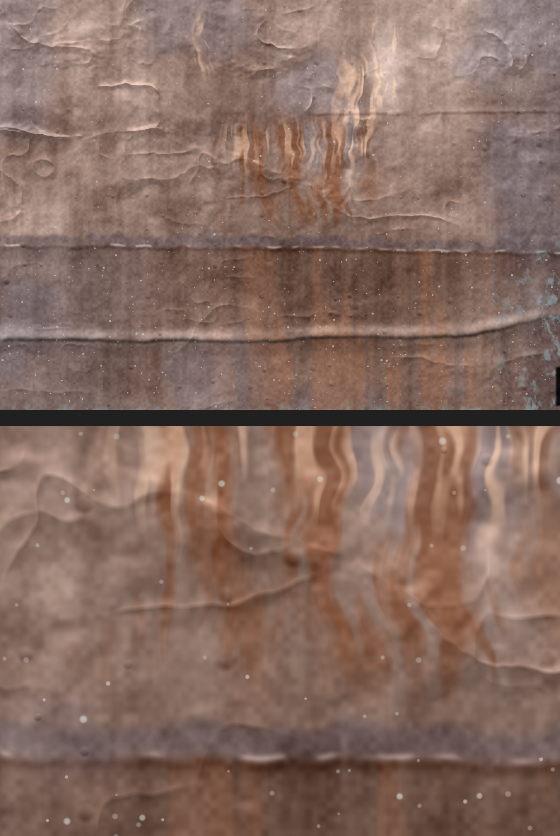
Top: the whole. Bottom: its middle third, enlarged.
Reproduce this texture procedurally as a Shadertoy shader.

```glsl
// Weathered copper sheet: three overlapping panels with a flat seam and a folded lip.
// Layered noise gives patina, dents and drips; a finite difference of the height
// field lights the metal from above, and hashed cells scatter specks and rivets.
#define DARK_COPPER vec3(0.43, 0.325, 0.28)
#define PALE_COPPER vec3(0.72, 0.62, 0.575)
#define VIOLET_GREY vec3(0.46, 0.40, 0.41)
#define RUST vec3(0.50, 0.29, 0.18)
#define GLINT vec3(0.92, 0.76, 0.65)
#define VERDIGRIS vec3(0.54, 0.62, 0.64)
#define SEAM_Y 0.403
#define FOLD_Y 0.178
#define DENT_LIGHT 0.20

float hash(vec2 p) {
    return fract(sin(dot(p, vec2(127.1, 311.7))) * 43758.545);
}

float noise(vec2 p) {
    vec2 i = floor(p), f = fract(p);
    f = f * f * (3.0 - 2.0 * f);
    return mix(mix(hash(i), hash(i + vec2(1, 0)), f.x),
               mix(hash(i + vec2(0, 1)), hash(i + vec2(1, 1)), f.x), f.y);
}

float fbm(vec2 p) {
    float sum = 0.0, amp = 0.516;
    for (int i = 0; i < 5; i++) {
        sum += amp * noise(p);
        p = mat2(1.6, 1.2, -1.2, 1.6) * p + 7.3;
        amp *= 0.5;
    }
    return sum;
}

// Soft window that is 1 between a and b
float band(float x, float a, float b, float soft) {
    return smoothstep(a - soft, a + soft, x) * (1.0 - smoothstep(b - soft, b + soft, x));
}

// Bell-shaped bump of width w
float bump(float x, float w) {
    return exp(-x * x / (w * w));
}

float ridge(vec2 p) {
    return 1.0 - abs(2.0 * noise(p) - 1.0);
}

// Smooth dents, and short creases where the sheet has buckled
float height(vec2 p) {
    vec2 q = p + 0.07 * vec2(fbm(p * 7.0), fbm(p * 7.0 + 31.0));
    float buckled = smoothstep(0.46, 0.66, fbm(p * vec2(6, 8) + 17.0));
    buckled *= 0.35 + 0.65 * band(p.y, 0.66, 0.90, 0.08);
    float dents = 0.020 * noise(q * vec2(9, 13)) + 0.007 * noise(q * 27.0) + 0.003 * noise(q * 60.0);
    return dents + buckled * (0.024 * pow(ridge(q * vec2(5, 9) + 3.0), 7.0)
                            + 0.012 * pow(ridge(q * vec2(13, 19) + 8.0), 5.0));
}

// Round grains in jittered cells: coverage, and shade lit from above
vec2 grains(vec2 p, float cells, float share, float size) {
    vec2 id = floor(p * cells);
    vec2 d = fract(p * cells) - 0.3 - 0.4 * vec2(hash(id + 1.3), hash(id + 9.1));
    float r = size * (0.5 + hash(id + 2.9));
    float cover = step(hash(id + 5.7), share) * (1.0 - smoothstep(r * 0.5, r * 1.3, length(d)));
    return cover * vec2(1.0, clamp(d.y / r, -1.0, 1.0));
}

void mainImage(out vec4 fragColor, in vec2 fragCoord) {
    vec2 p = fragCoord / iResolution.y, uv = fragCoord / iResolution.xy;
    float wobble = noise(p * vec2(9, 1)) - 0.5;
    float rough = noise(p * vec2(45, 20)) - 0.5;
    float seam = uv.y - SEAM_Y + 0.02 * uv.x * uv.x - 0.005 * wobble - 0.006 * rough;
    float fold = uv.y - FOLD_Y - 0.016 * wobble - 0.004 * rough
               + 0.008 * sin(uv.x * 5.0) - 0.035 * smoothstep(0.82, 1.0, uv.x);
    float upper = smoothstep(-0.006, 0.006, seam);
    float rightSide = smoothstep(0.82, 1.0, uv.x);

    // Patina: clouds, vertical washes, darker lower panels
    float wash = fbm(p * vec2(26, 2.6) + 11.0);
    float fine = fbm(p * vec2(42, 30));
    float tone = mix(0.20, 0.58, upper) + 0.18 * smoothstep(0.6, 0.95, uv.y) - 0.22 * rightSide;
    tone += 1.05 * (fbm(p * vec2(3.5, 4.5) + 2.0) - 0.5) + 0.65 * (wash - 0.5);
    tone += 0.35 * (fine - 0.5) + 0.14 * (noise(p * vec2(110, 11)) - 0.5);
    vec3 col = mix(DARK_COPPER, PALE_COPPER, clamp(tone, -0.2, 1.2));
    float cool = 0.6 * smoothstep(0.48, 0.64, fbm(p * 4.0 + 41.0)) + 0.6 * rightSide;
    cool += 0.5 * (1.0 - upper) * (1.0 - smoothstep(0.1, 0.4, uv.x));
    cool = min(cool, 0.85);
    col = mix(col, VIOLET_GREY + 0.18 * (tone - 0.2), cool);

    // Warm lower stain, and rust drips below the buckles
    float warm = (1.0 - upper) * band(uv.x, 0.42, 0.88, 0.1) * smoothstep(0.42, 0.65, wash);
    col = mix(col, RUST + 0.08, 0.45 * warm);
    vec2 drip = p;
    drip.x += 0.04 * (noise(p * vec2(8, 11)) + 0.3 * noise(p * 40.0) - 0.65);
    float run = smoothstep(0.44, 0.64, fbm(drip * vec2(30, 5) + 23.0));
    col = mix(col, RUST, 0.7 * run * band(uv.x, 0.40, 0.66, 0.05) * band(uv.y, 0.46, 0.71, 0.05));

    // Bright scraped streaks, thin and broken
    float scrape = 0.55 * noise(drip * vec2(85, 9)) + 0.45 * noise(drip * vec2(150, 28));
    float sunlit = bump(uv.x - 0.69, 0.026) * band(uv.y, 0.74, 0.95, 0.03);
    float scraped = band(uv.x, 0.60, 0.67, 0.03) * band(uv.y, 0.58, 0.86, 0.05)
                  + bump(uv.x - 0.365, 0.018) * band(uv.y, 0.83, 0.97, 0.03) + 0.9 * sunlit
                  + 0.7 * band(uv.x, 0.40, 0.60, 0.04) * band(uv.y, 0.60, 0.70, 0.03);
    col = mix(col, GLINT, 0.8 * min(scraped, 1.0) * smoothstep(0.46, 0.74, scrape));
    col += 0.11 * (sunlit + bump(uv.x - 0.82, 0.05) * bump(uv.y - 0.46, 0.05));

    // Relief light from above left
    float slope = (height(p + vec2(0.0016, -0.004)) - height(p)) / 0.004;
    float relief = clamp(slope * DENT_LIGHT, -0.10, 0.24) * mix(0.65, 1.0, upper);
    col += relief * mix(vec3(1.0, 0.88, 0.82), vec3(0.92, 0.93, 1.0), cool);

    // Broken crease across the right of the upper panel
    float crease = uv.y - 0.722 - 0.012 * wobble - 0.005 * rough;
    float worn = smoothstep(0.25, 0.65, noise(p * vec2(14, 3) + 5.0)) * smoothstep(0.3, 0.6, uv.x);
    col += worn * (0.07 * bump(crease - 0.009, 0.008) - 0.11 * bump(crease, 0.004));

    // Flat seam: dull strip with a chipped pale edge
    float dull = band(seam, 0.0, 0.024 + 0.012 * rough, 0.008);
    col = mix(col, VIOLET_GREY - 0.06 + 0.3 * (fine - 0.5), 0.65 * dull);
    float chipped = smoothstep(0.45, 0.75, noise(p * vec2(50, 9)));
    col += 0.22 * chipped * bump(seam, 0.003) - 0.07 * bump(seam + 0.007, 0.005);

    // Folded lip: sheen, dark undercut, soft shadow
    col += 0.195 * bump(fold - 0.018, 0.014) * (0.35 + 0.95 * noise(p * vec2(13, 45)));
    float undercut = (0.25 + 0.4 * noise(p * vec2(10, 2))) * (1.0 - 0.6 * rightSide);
    col *= 1.0 - undercut * bump(fold, 0.005) - 0.1 * band(fold, -0.035, 0.0, 0.01);

    // Rivets, pale specks, verdigris crust
    vec2 pit = grains(p, 24.0, 0.13, 0.14);
    col += 0.13 * pit.y - 0.04 * pit.x;
    float share = 0.008 + 0.05 * (1.0 - upper);
    float speck = grains(p, 62.0, share, 0.13).x + 0.6 * grains(p + 3.7, 110.0, share, 0.2).x;
    col = mix(col, vec3(0.81), 0.65 * min(speck, 1.0));
    float edge = rightSide * (1.0 - smoothstep(0.3, 0.5, uv.y)) + 0.6 * bump(uv.y, 0.015);
    float crust = smoothstep(0.50, 0.72, fbm(p * vec2(60, 45) + 53.0));
    col = mix(col, VERDIGRIS, 0.7 * min(edge, 1.0) * crust);

    // Grain, and the dark corner gap
    col += 0.07 * (noise(p * 170.0) - 0.5);
    col *= 1.0 - 0.88 * smoothstep(0.990, 0.996, uv.x) * band(uv.y, 0.01, 0.105, 0.004);
    fragColor = vec4(clamp(col, 0.0, 1.0), 1.0);
}
```
